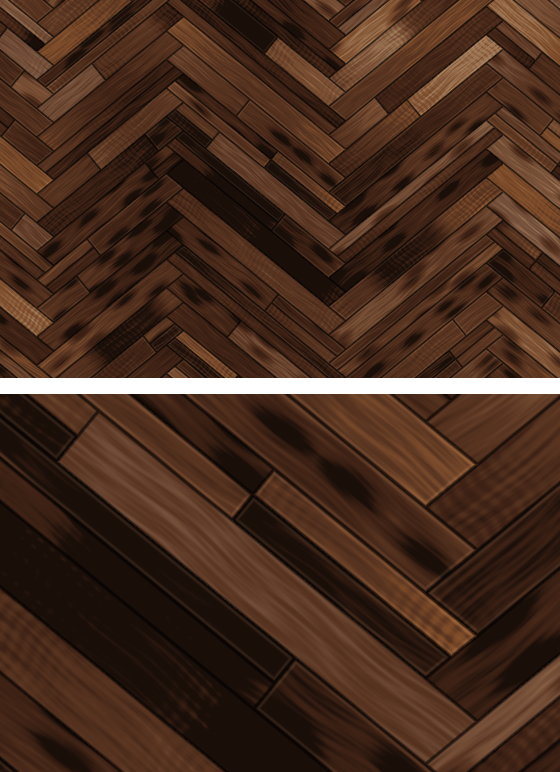
Top: the whole. Bottom: its middle third, enlarged.
Write a Shadertoy shader that draws this texture.

```glsl
// Herringbone floor of worn, mixed brown boards. Zigzag seams split the floor into
// columns; each column is cut into sloping rows, and rows into random pieces.
// Layered sines and stretched cellular noise give grain, saw marks and knots.

const int SEAMS = 6;
const float SEAM_X[6] = float[6](-0.29, 0.12, 0.463, 0.892, 1.309, 1.75);
const float SLOPE = 0.82;       // rise of a board per unit of x
const float PITCH = 0.0755;     // vertical distance between rows
const float FIRST_HEIGHT = 1.03;

struct Board {
    vec2 pos;    // along and across the board
    vec2 id;     // column and row
    float edge;  // distance to the nearest joint
};

float hash(vec2 p) {
    vec3 q = fract(vec3(p.xyx) * 0.1031);
    q += dot(q, q.yzx + 33.33);
    return fract((q.x + q.y) * q.z);
}

// Distance to the nearest scattered point
float cellular(vec2 p) {
    vec2 cell = floor(p), f = fract(p);
    float nearest = 2.0;
    for (int j = -1; j <= 1; j++)
    for (int i = -1; i <= 1; i++) {
        vec2 o = vec2(i, j), c = cell + o;
        vec2 point = o + vec2(hash(c), hash(c + 71.3));
        nearest = min(nearest, length(point - f));
    }
    return nearest;
}

// Triangle wave with unit slope through zero
float triangle(float t) { return 0.25 - abs(fract(t + 0.25) - 0.5); }

// Find the column, row and joint distance for a point
Board findBoard(vec2 p) {
    float height = FIRST_HEIGHT, dir = -1.0, column = 0.0, edge = 1.0;
    vec2 corner = vec2(SEAM_X[0], height);
    float side = 1.0;
    for (int k = 1; k < SEAMS; k++) {
        float leftDir = (k % 2 == 1) ? -1.0 : 1.0;
        height += leftDir * SLOPE * (SEAM_X[k] - SEAM_X[k - 1]);
        float t = (p.y - height) / PITCH - 0.5 * float(k - 1);
        float d = p.x - SEAM_X[k] - leftDir * triangle(t) * PITCH / SLOPE;
        edge = min(edge, abs(d) * 0.634);
        if (d > 0.0) {
            column = float(k);
            corner = vec2(SEAM_X[k], height);
            side = -leftDir;
            dir = side;
        }
    }
    float u = (p.y - corner.y - dir * SLOPE * (p.x - corner.x)) / PITCH - 0.5 * column;
    float row = floor(u);
    vec2 along = normalize(vec2(1.0, dir * SLOPE));
    vec2 q = p - corner - vec2(0.0, (row + 0.5 + 0.5 * column) * PITCH);
    edge = min(edge, (0.5 - abs(fract(u) - 0.5)) * PITCH * along.x);
    return Board(vec2(dot(q, along), dot(q, vec2(-along.y, along.x))), vec2(column, row + 50.0), edge);
}

// Cut a row crosswise, and split some pieces lengthwise
Board cutBoard(Board b) {
    float h = hash(b.id + 3.7);
    if (h < 0.65) {
        float d = b.pos.x - mix(0.1, 0.46, hash(b.id + 8.1));
        b.edge = min(b.edge, abs(d));
        b.id.x += 20.0 * step(0.0, d);
    }
    if (hash(b.id + 15.9) > 0.8) {
        b.edge = min(b.edge, abs(b.pos.y));
        b.id.x += 50.0 * step(0.0, b.pos.y);
    }
    return b;
}

// Wavy growth lines and fine fibres, about -1 to 1
float grain(vec2 q, float seed) {
    float y = q.y + 0.004 * sin(q.x * 14.0 + seed * 40.0) + 0.0015 * sin(q.x * 43.0 + seed * 90.0);
    float lines = 0.35 * sin(y * 300.0 + seed * 30.0)
                + 0.25 * sin(y * 610.0 + 2.0 * sin(q.x * 9.0 + seed * 20.0))
                + 0.2 * sin(y * 900.0 + 3.0 * sin(q.x * 21.0));
    float fibres = cellular(vec2(q.x * 16.0, y * 210.0) + seed * 90.0) - 0.48;
    return 0.65 * lines + 1.3 * fibres;
}

// Soft round area of lighter or darker wood
float blob(vec2 p, vec2 center, float radius) {
    vec2 d = (p - center) / radius;
    return exp(-dot(d, d));
}

// Brown ramp from scorched to pale; grey picks the duller middle brown
vec3 woodColor(float tone, float grey) {
    vec3 middle = mix(vec3(0.50, 0.30, 0.16), vec3(0.45, 0.31, 0.23), grey);
    vec3 c = mix(vec3(0.10, 0.055, 0.035), vec3(0.24, 0.13, 0.08), smoothstep(0.0, 0.28, tone));
    c = mix(c, vec3(0.34, 0.20, 0.125), smoothstep(0.25, 0.52, tone));
    c = mix(c, middle, smoothstep(0.5, 0.76, tone));
    return mix(c, vec3(0.63, 0.48, 0.35), smoothstep(0.74, 1.0, tone));
}

void mainImage(out vec4 fragColor, in vec2 fragCoord) {
    vec2 p = fragCoord / iResolution.y;
    Board b = cutBoard(findBoard(p));
    float seed = hash(b.id), kind = hash(b.id + 27.0);
    vec2 q = b.pos;

    // Board tone, broad shading and grain
    float tone = 0.5 + 0.62 * (seed - 0.5) + 0.07 * sin(q.x * 11.0 + seed * 50.0);
    tone += 0.2 * blob(p, vec2(1.08, 0.86), 0.28) + 0.1 * blob(p, vec2(0.0, 0.55), 0.25);
    tone -= 0.25 * blob(p, vec2(0.65, 0.5), 0.33) + 0.12 * blob(p, vec2(0.33, 0.72), 0.2);
    tone += 0.15 * grain(q, seed);

    // Crosswise saw marks, dark knots and scorched ends
    float sawn = smoothstep(0.55, 0.8, kind) * (0.5 + 0.5 * sin(q.x * 25.0 + seed * 70.0));
    tone += 0.06 * sawn * sin(q.x * 480.0 + 2.0 * sin(q.y * 90.0));
    float knot = 1.0 - smoothstep(0.05, 0.4, cellular(q * vec2(7.0, 22.0) + seed * 60.0));
    tone -= 0.4 * knot * step(kind, 0.35);
    tone -= 0.4 * step(0.92, kind) * smoothstep(-0.3, 0.6, sin(q.x * 13.0 + seed * 30.0));

    // Dark joints with a worn pale rim on some boards
    vec3 color = woodColor(tone, hash(b.id + 41.0));
    float pixel = 1.0 / iResolution.y;
    float rim = 1.0 - smoothstep(0.0, 0.0015 + pixel, abs(b.edge - 0.003));
    color += vec3(0.09, 0.07, 0.05) * rim * step(0.6, hash(b.id + 63.0));
    color *= mix(0.38, 1.0, smoothstep(0.0005, 0.0015 + pixel, b.edge));
    fragColor = vec4(color, 1.0);
}
```
